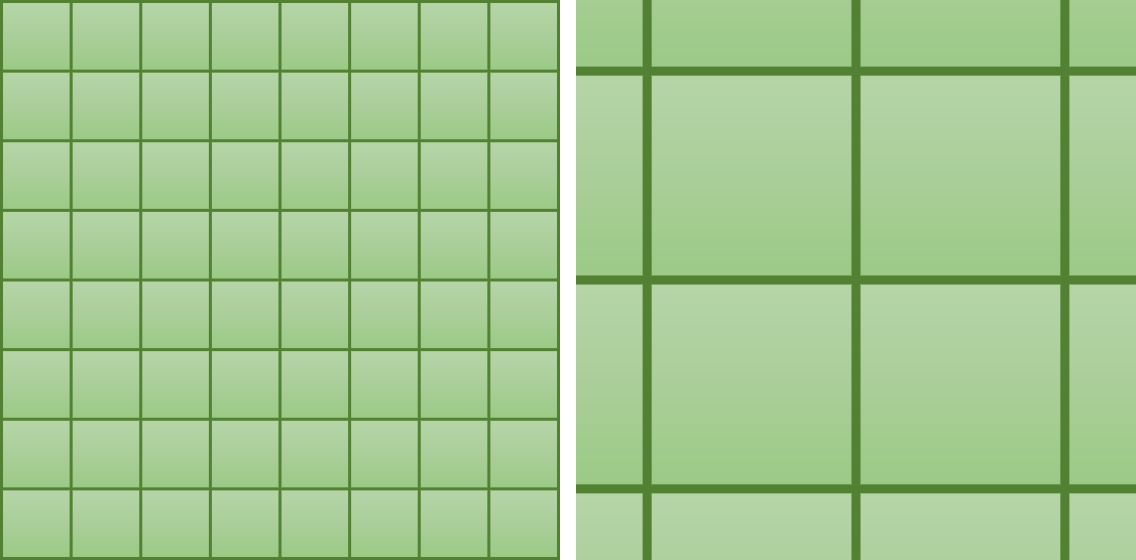
Left: the whole. Right: its middle third, enlarged.
Reproduce this pattern procedurally as a WebGL 2 fragment shader.

```glsl
#version 300 es
precision highp float;
// Square green tiles in an even grid, closed by a border of the same line.
// Each tile has a three-stop vertical gradient; the grid lines are drawn
// from the distance to the nearest cell edge.

#define TILES 8.0
#define LINE_WIDTH 0.0054
#define TILE_TOP vec3(0.710, 0.835, 0.655)
#define TILE_MIDDLE vec3(0.667, 0.808, 0.600)
#define TILE_BOTTOM vec3(0.612, 0.792, 0.525)
#define LINE_COLOR vec3(0.325, 0.507, 0.202)

uniform vec2 u_resolution;
out vec4 fragColor;

// Gradient of one tile, height running from 0 (bottom) to 1 (top)
vec3 tileGradient(float height) {
    vec3 lower = mix(TILE_BOTTOM, TILE_MIDDLE, clamp(height * 2.0, 0.0, 1.0));
    return mix(lower, TILE_TOP, clamp(height * 2.0 - 1.0, 0.0, 1.0));
}

void main() {
    vec2 uv = gl_FragCoord.xy / u_resolution;
    vec2 pixel = 1.0 / u_resolution;

    // The outer lines lie wholly inside the canvas
    float pitch = (1.0 - LINE_WIDTH) / TILES;
    vec2 cell = fract((uv - 0.5 * LINE_WIDTH) / pitch);

    // Tile face between its lower and upper line
    float halfLine = 0.5 * LINE_WIDTH / pitch;
    float height = (cell.y - halfLine) / (1.0 - 2.0 * halfLine);
    vec3 color = tileGradient(clamp(height, 0.0, 1.0));

    // Smoothed lines along both axes
    vec2 edgeDistance = min(cell, 1.0 - cell) * pitch;
    vec2 cover = clamp((0.5 * LINE_WIDTH - edgeDistance) / pixel + 0.5, 0.0, 1.0);
    // Keep the border solid up to the canvas edge
    vec2 border = step(min(uv, 1.0 - uv), vec2(0.5 * LINE_WIDTH));
    cover = max(cover, border);
    color = mix(color, LINE_COLOR, max(cover.x, cover.y));

    fragColor = vec4(color, 1.0);
}
```
